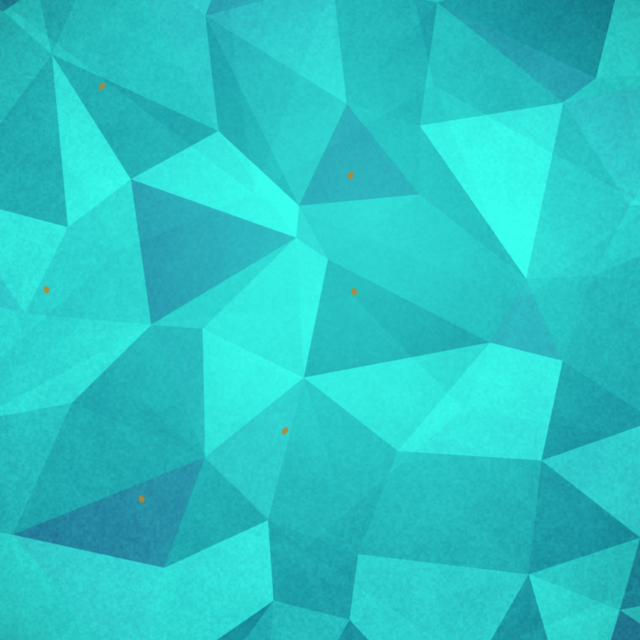
A Shadertoy shader for this background:

```glsl
// Low-poly turquoise facets with a soft central glow, fine grain and a few amber flecks.

vec3 hash3(vec2 p) {
    vec3 q = fract(p.xyx * vec3(0.1031, 0.1030, 0.0973));
    q += dot(q, q.yxz + 33.33);
    return fract((q.xxy + q.yzz) * q.zyx);
}

float valueNoise(vec2 p) {
    vec2 i = floor(p), f = fract(p);
    f = f * f * (3.0 - 2.0 * f);
    return mix(mix(hash3(i).x, hash3(i + vec2(1, 0)).x, f.x),
               mix(hash3(i + vec2(0, 1)).x, hash3(i + vec2(1, 1)).x, f.x), f.y);
}

float cross2(vec2 a, vec2 b) { return a.x * b.y - a.y * b.x; }

// Signed distance to the line a-b, positive on its left
float edgeDistance(vec2 p, vec2 a, vec2 b) {
    return cross2(b - a, p - a) / max(length(b - a), 1e-4);
}

// Distance to the nearest edge line, positive inside the triangle
float triangleDistance(vec2 p, vec2 a, vec2 b, vec2 c) {
    float winding = cross2(b - a, c - a) < 0.0 ? -1.0 : 1.0;
    return min(min(winding * edgeDistance(p, a, b), winding * edgeDistance(p, b, c)),
               winding * edgeDistance(p, c, a));
}

vec2 gridVertex(vec2 id) { return id + 0.76 * (hash3(id + 17.0).xy - 0.5); }

// Adds one facet: x = weighted tone, y = weighted blue tint, z = weight
void addFacet(inout vec3 sum, vec2 p, vec2 a, vec2 b, vec2 c, vec3 rnd, float blur) {
    float w = smoothstep(-blur, blur, triangleDistance(p, a, b, c));
    float slope = dot(p - (a + b + c) / 3.0, rnd.yz - 0.5) * 0.22;
    sum += w * vec3(rnd.x + slope, rnd.y, 1.0);
}

// Jittered grid whose quads are each split along a valid diagonal
vec3 facets(vec2 p, float blur) {
    vec3 sum = vec3(0.5, 0.5, 1.0) * 1e-4;
    vec2 cell = floor(p);
    for (int y = -1; y <= 1; y++)
    for (int x = -1; x <= 1; x++) {
        vec2 id = cell + vec2(x, y);
        vec2 a = gridVertex(id), b = gridVertex(id + vec2(1, 0));
        vec2 c = gridVertex(id + vec2(1, 1)), d = gridVertex(id + vec2(0, 1));
        vec3 first = hash3(id + 71.0), second = hash3(id + 143.0);
        if (second.z < 0.22) second = first;
        bool acValid = cross2(c - a, b - a) * cross2(c - a, d - a) < 0.0;
        bool bdValid = cross2(d - b, a - b) * cross2(d - b, c - b) < 0.0;
        if (acValid && (!bdValid || first.z < 0.5)) {
            addFacet(sum, p, a, b, c, first, blur);
            addFacet(sum, p, a, c, d, second, blur);
        } else {
            addFacet(sum, p, a, b, d, first, blur);
            addFacet(sum, p, b, c, d, second, blur);
        }
    }
    return sum / sum.z;
}

void mainImage(out vec4 fragColor, in vec2 fragCoord) {
    vec2 uv = fragCoord / iResolution.y;
    float pixel = 1.0 / iResolution.y;

    // Main facets, plus a faint larger layer laid across them
    mat2 tilt = mat2(0.94, 0.34, -0.34, 0.94);
    float blur = max(pixel, 0.0016);
    vec3 facet = facets(tilt * uv * 5.8 + 20.0, blur * 5.8);
    vec3 veil = facets(uv * tilt * 3.3 + 52.0, blur * 3.3);

    // Facet tone lifted by the central glow
    vec2 fromGlow = uv - vec2(0.53, 0.61);
    float glow = exp(-5.0 * dot(fromGlow, fromGlow));
    float tone = 0.82 * facet.x + 0.14 * (veil.x - 0.5) + 0.52 * glow - 0.13;

    // Mottling and grain, stronger away from the glow
    float mottle = valueNoise(uv * 24.0) + 0.6 * valueNoise(uv * tilt * 65.0) - 0.8;
    float grain = valueNoise(uv * 190.0) + valueNoise(tilt * uv * 310.0) - 1.0;
    tone += (0.09 * mottle + 0.13 * grain) * (1.1 - 0.7 * glow);
    tone = clamp(tone, -0.3, 1.08);

    vec3 color = mix(vec3(0.10, 0.58, 0.63), vec3(0.22, 0.97, 0.91), tone);
    color += vec3(0.05, -0.03, 0.02) * smoothstep(0.55, 0.9, facet.y) * (1.0 - clamp(tone, 0.0, 1.0));

    // Darkened corners
    color *= 1.0 - 0.22 * smoothstep(0.5, 0.85, length(uv - 0.5));

    // Scattered amber flecks
    for (int i = 0; i < 6; i++) {
        vec3 rnd = hash3(vec2(float(i) * 7.0 + 3.0, 91.0));
        vec2 q = uv - mix(vec2(0.06, 0.15), vec2(0.75, 0.88), rnd.xy);
        q.x += (rnd.z - 0.5) * q.y;
        float fleck = 1.0 - smoothstep(0.003, 0.007, length(q * vec2(1.1, 0.9)));
        color = mix(color, vec3(0.72, 0.52, 0.18), 0.85 * fleck);
    }

    fragColor = vec4(clamp(color, 0.0, 1.0), 1.0);
}
```
